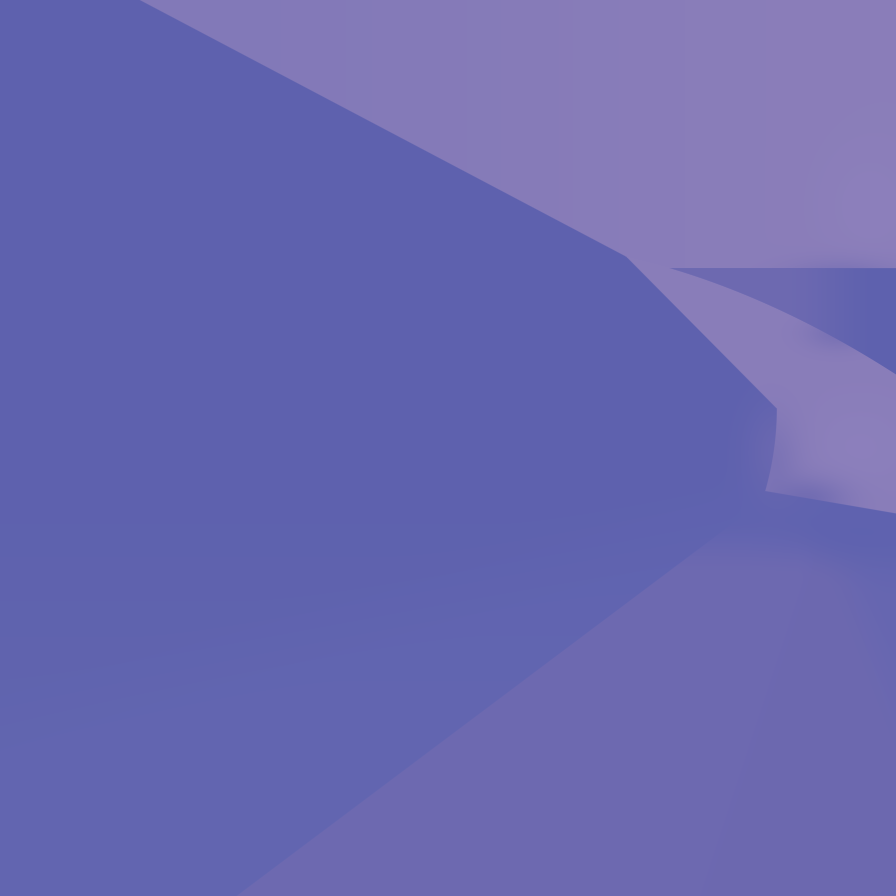
A WebGL 2 fragment shader for this background:

```glsl
#version 300 es
precision highp float;
// Folded planes of periwinkle blue and mauve meeting near the right edge.
// Each plane is a mask cut by signed lines and curves; soft elliptical
// glows then blend the planes together around the fold.

uniform vec2 u_resolution;
out vec4 fragColor;

// Signed distance to the line a-b, positive on its left side
float side(vec2 p, vec2 a, vec2 b) {
    vec2 d = normalize(b - a);
    return d.x * (p.y - a.y) - d.y * (p.x - a.x);
}

// Antialiased coverage of a signed distance
float cover(float d) {
    float px = 0.75 / u_resolution.y;
    return smoothstep(-px, px, d);
}

// Soft elliptical falloff
float glow(vec2 p, vec2 center, vec2 radius) {
    vec2 q = (p - center) / radius;
    return exp(-dot(q, q));
}

void main() {
    vec2 p = gl_FragCoord.xy / u_resolution;
    vec3 blue = vec3(0.367, 0.380, 0.682);
    vec3 violet = vec3(0.428, 0.412, 0.692);
    vec3 mauve = mix(vec3(0.510, 0.474, 0.720), vec3(0.542, 0.492, 0.726),
                     smoothstep(0.2, 1.0, p.x));

    // Blue field with a faint lighter ray across its lower half
    vec3 color = mix(blue, vec3(0.378, 0.392, 0.684), smoothstep(0.52, 0.15, p.y));
    float ray = side(p, vec2(0.78, 0.486), vec2(0.0, 0.245));
    color += 0.006 * smoothstep(0.0, 0.12, ray);

    // Violet fan opening downwards, fading out towards its apex
    float fan = cover(side(p, vec2(0.794, 0.398), vec2(0.264, 0.0)));
    fan *= smoothstep(0.425, 0.355, p.y + 0.25 * max(p.x - 0.89, 0.0));
    float fanRight = side(p, vec2(0.91, 0.375), vec2(1.0, 0.14));
    fan *= 1.0 - 0.55 * smoothstep(-0.005, 0.06, fanRight);
    vec3 fanColor = violet - 0.004 * smoothstep(-0.01, 0.01,
                    side(p, vec2(0.898, 0.36), vec2(0.78, 0.0)));
    color = mix(color, fanColor, fan);

    // Pale halo left of the fold and a deeper pool below it
    color = mix(color, violet, 0.75 * glow(p, vec2(0.868, 0.497), vec2(0.035, 0.055)));
    color = mix(color, blue, 0.6 * glow(p, vec2(0.96, 0.405), vec2(0.08, 0.025)));

    // Upper mauve plane, bounded by the long diagonal and a level edge
    float upper = cover(min(side(p, vec2(0.156, 1.0), vec2(0.699, 0.7135)), p.y - 0.7005));
    vec3 upperColor = mix(mauve, violet, 0.6 * glow(p, vec2(0.94, 0.690), vec2(0.06, 0.020)));
    upperColor += 0.008 * glow(p, vec2(0.97, 0.77), vec2(0.05, 0.06));
    color = mix(color, upperColor, upper);

    // Shadowed sliver under the level edge, deepening to the right
    float t = p.x - 0.699;
    float arc = 0.7135 - 0.229 * t - 0.69 * t * t;
    float sliver = cover(min(0.7005 - p.y, p.y - arc)) * step(0.70, p.x);
    vec3 sliverColor = mix(violet, blue, smoothstep(0.87, 0.985, p.x));
    color = mix(color, sliverColor, sliver);

    // Mauve tongue: diagonal upper left edge, curved lower left edge
    float drop = 0.544 - p.y;
    float left = max(side(p, vec2(0.699, 0.7135), vec2(0.867, 0.544)),
                     p.x - 0.867 + 1.53 * drop * drop);
    float base = side(p, vec2(0.854, 0.452), vec2(1.0, 0.427));
    float tongue = cover(min(min(left, base), arc - p.y));
    vec3 tongueColor = vec3(0.538, 0.490, 0.726);
    tongueColor += 0.010 * glow(p, vec2(0.96, 0.50), vec2(0.06, 0.05));
    tongueColor = mix(tongueColor, violet,
                      0.85 * glow(p, vec2(0.900, 0.442), vec2(0.045, 0.024)));
    tongueColor = mix(tongueColor, violet,
                      0.5 * glow(p, vec2(0.862, 0.485), vec2(0.030, 0.050)));
    tongueColor = mix(tongueColor, violet,
                      0.6 * glow(p, vec2(0.935, 0.628), vec2(0.035, 0.018)));
    color = mix(color, tongueColor, tongue);

    fragColor = vec4(color, 1.0);
}
```
